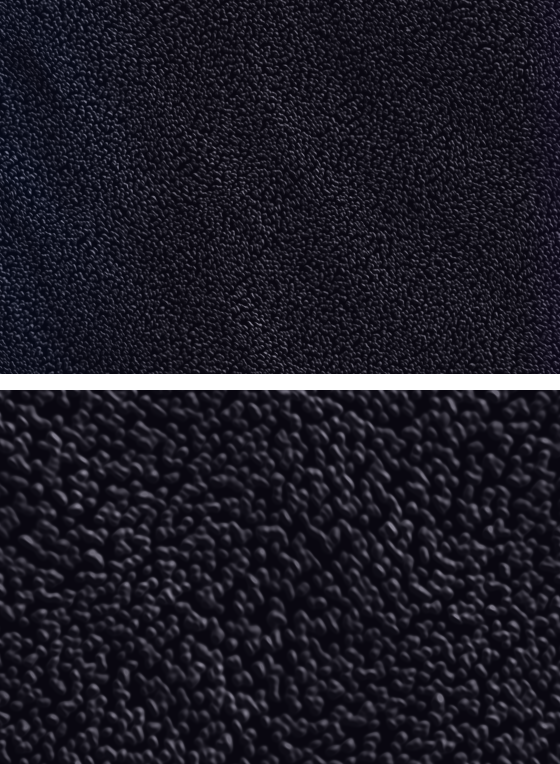
Top: the whole. Bottom: its middle third, enlarged.
Give the GLSL for this texture, as a Shadertoy shader.

```glsl
// Dark blue-black leather: a fine pebbled grain of soft cellular noise, lit like
// a relief from the upper right, over broad diagonal folds made of layered sines
// and soft strokes, with a blue cast on the left and violet on the right edge.

vec3 hash3(vec2 cell) {
    vec3 q = fract(vec3(cell.xyx) * vec3(0.1031, 0.1030, 0.0973));
    q += dot(q, q.yxz + 33.33);
    return fract((q.xxy + q.yzz) * q.zyx);
}

mat2 rotation(float angle) {
    float c = cos(angle), s = sin(angle);
    return mat2(c, s, -s, c);
}

// Soft stroke from a to b, fading out over the given width
float stroke(vec2 p, vec2 a, vec2 b, float width) {
    vec2 ab = b - a, ap = p - a;
    float d = length(ap - ab * clamp(dot(ap, ab) / dot(ab, ab), 0.0, 1.0));
    return exp(-d * d / (width * width));
}

// Brightness of the pebbles: packed bumps, thin furrows, one lit side
float grain(vec2 p) {
    p += 0.008 * sin(p.yx * vec2(13.0, 17.0) + 2.0 * sin(p * 7.0));
    p += 0.0009 * sin(p.yx * vec2(270.0, 310.0) + 2.0 * sin(p * 97.0));
    mat2 turn = rotation(0.9);
    vec2 q = turn * p * 102.0;
    q.x *= 0.8;
    vec2 base = floor(q), slope = vec2(0.0);
    float height = 0.0;
    for (int y = -1; y <= 1; y++)
    for (int x = -1; x <= 1; x++) {
        vec2 cell = base + vec2(x, y);
        vec3 h = hash3(cell + 200.0);
        vec2 offset = q - cell - 0.5 - 0.9 * (h.xy - 0.5);
        float bump = (0.6 + 0.8 * h.z) * exp(-8.5 * dot(offset, offset));
        height += bump;
        slope += bump * offset;
    }
    float dome = smoothstep(0.03, 0.4, height);
    vec2 light = turn * normalize(vec2(0.6, 0.75));
    float lit = clamp(0.5 + 4.2 * dot(slope, light), 0.0, 1.3);
    return dome * (0.08 + 1.3 * lit * lit);
}

// Broad light and shade of the folded hide, around 1
float folds(vec2 p) {
    float across = dot(p, vec2(0.77, 0.64));
    float along = dot(p, vec2(0.64, -0.77));
    float f = 1.0;
    f += 0.08 * sin(across * 19.0 + 1.6 * sin(along * 4.0));
    f += 0.07 * sin(across * 43.0 + 2.2 * sin(along * 6.0 + 1.0));
    f += 0.06 * sin(across * 91.0 + 2.5 * sin(along * 14.0 + 2.0));
    f += 0.05 * sin(along * 11.0 + 2.0 * sin(across * 8.0));

    // Creases in the middle
    f += 0.50 * stroke(p, vec2(0.53, 0.63), vec2(0.71, 0.39), 0.022);
    f -= 0.30 * stroke(p, vec2(0.48, 0.62), vec2(0.66, 0.37), 0.016);
    f += 0.40 * stroke(p, vec2(0.64, 0.20), vec2(0.73, 0.02), 0.030);
    f += 0.22 * stroke(p, vec2(0.68, 0.82), vec2(1.02, 0.28), 0.045);

    // Wide folds on the left
    f += 0.30 * stroke(p, vec2(0.15, 0.88), vec2(0.38, 0.48), 0.060);
    f -= 0.32 * stroke(p, vec2(0.06, 0.86), vec2(0.20, 0.48), 0.045);
    f += 0.25 * stroke(p, vec2(0.02, 0.56), vec2(0.28, 0.27), 0.060);

    // Darker areas
    f -= 0.20 * stroke(p, vec2(0.05, 0.0), vec2(0.4, 0.1), 0.16);
    f -= 0.18 * stroke(p, vec2(1.0, 0.85), vec2(1.3, 0.7), 0.14);
    return f;
}

void mainImage(out vec4 fragColor, in vec2 fragCoord) {
    vec2 p = fragCoord / iResolution.y;
    float aspect = iResolution.x / iResolution.y;

    // Four samples per pixel keep the tiny furrows smooth
    float pebbles = 0.0;
    for (int i = 0; i < 4; i++) {
        vec2 shift = vec2(i % 2, i / 2) * 0.5 - 0.25;
        pebbles += 0.25 * grain((fragCoord + shift) / iResolution.y);
    }

    // Soft shoulder holds the highlights back
    float fold = folds(p);
    float shine = 0.64 * pow(pebbles * fold, 0.85);
    vec3 color = vec3(0.034, 0.028, 0.062) + shine * vec3(0.29, 0.285, 0.30);

    // Colour casts at the two sides
    float blue = smoothstep(0.55, 0.0, p.x) * fold;
    float violet = smoothstep(aspect - 0.12, aspect, p.x);
    color += blue * vec3(-0.012, 0.006, 0.026) + violet * vec3(0.008, 0.0, 0.025);

    fragColor = vec4(clamp(color, 0.0, 1.0), 1.0);
}
```
